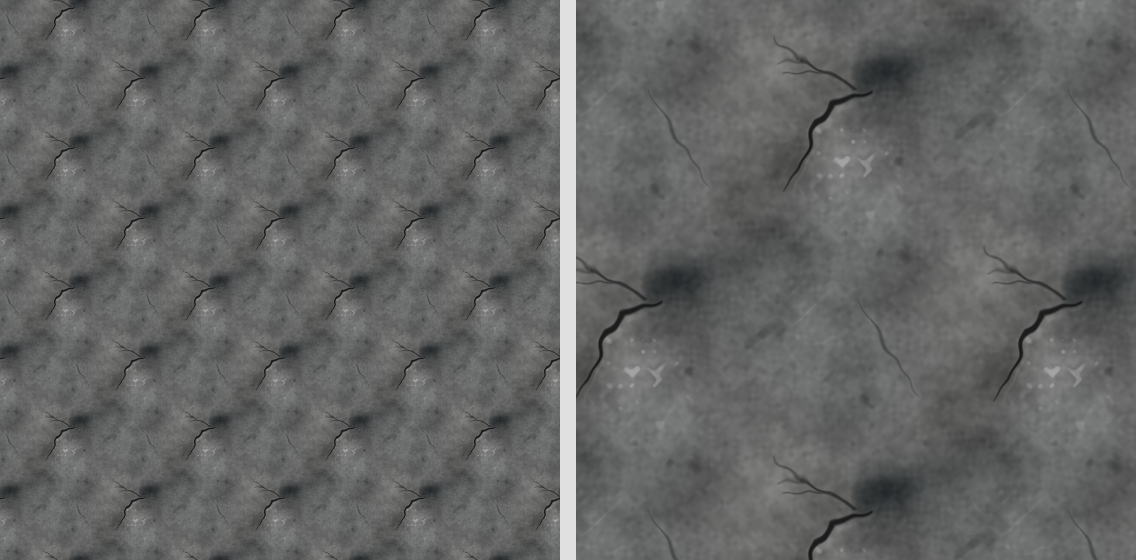
Left: the whole. Right: its middle third, enlarged.
Reproduce this texture procedurally as a three.js fragment shader.

```glsl
// Weathered grey concrete: one cracked, smudged patch repeated on a staggered
// grid, 4 across and 4 down plus a copy at each half step. All noise wraps on
// the diagonal lattice of that grid, so every patch and the canvas edges join.
#define REPEATS 4.0
#define ORIGIN vec2(-0.007, 0.4375)
#define BASE_COLOR vec3(0.402, 0.408, 0.408)
#define CRACK_COLOR vec3(0.085, 0.085, 0.085)
#define MOTTLE 0.34
#define GRAIN 0.055
#define SMUDGE 0.17
#define GLOW 0.085
#define JITTER 0.026
#define SOFT 0.008

varying vec2 vUv;

float hash(vec2 p) {
  return fract(sin(dot(p, vec2(127.1, 311.7))) * 43758.5453);
}

// Diagonal lattice coordinates: one patch spans one unit on each axis
vec2 lattice(vec2 p) { return vec2(p.x + p.y, p.x - p.y); }

// Value noise with n cells per patch, wrapping at the patch border
float noise(vec2 p, float n) {
  vec2 q = lattice(p) * n;
  vec2 i = floor(q), f = fract(q);
  f = f * f * (3.0 - 2.0 * f);
  vec2 lo = mod(i, n), hi = mod(i + 1.0, n);
  float s = n * 1.37;
  return mix(mix(hash(lo + s), hash(vec2(hi.x, lo.y) + s), f.x),
             mix(hash(vec2(lo.x, hi.y) + s), hash(hi + s), f.x), f.y);
}

float fbm(vec2 p, float n) {
  float sum = 0.0, total = 0.0, amp = 1.0;
  for (int k = 0; k < 5; k++) {
    sum += amp * noise(p, n);
    total += amp;
    amp *= 0.66;
    n *= 2.0;
  }
  return sum / total;
}

// Offset from the nearest repeat of point c
vec2 nearest(vec2 p, vec2 c) {
  vec2 r = fract(lattice(p - c) + 0.5) - 0.5;
  return 0.5 * lattice(r);
}

// Soft slanted spot
float blob(vec2 p, vec2 c, vec2 size, float slope) {
  vec2 d = nearest(p, c);
  d.y -= slope * d.x;
  d /= size;
  return exp(-dot(d, d));
}

// Tapered line from a to b with half widths wa and wb
float stroke(vec2 p, vec2 a, vec2 b, float wa, float wb) {
  vec2 ab = b - a;
  float t = clamp(dot(p - a, ab) / dot(ab, ab), 0.0, 1.0);
  float w = mix(wa, wb, t);
  return 1.0 - smoothstep(w, w + SOFT, length(p - a - ab * t));
}

float mainCrack(vec2 p) {
  float c = stroke(p, vec2(0.045, 0.014), vec2(-0.047, -0.020), 0.0, 0.002);
  c = max(c, stroke(p, vec2(-0.047, -0.020), vec2(-0.085, -0.070), 0.003, 0.004));
  c = max(c, stroke(p, vec2(-0.085, -0.070), vec2(-0.105, -0.122), 0.004, 0.002));
  return max(c, stroke(p, vec2(-0.105, -0.122), vec2(-0.155, -0.215), 0.002, -0.004));
}

float branches(vec2 p) {
  float c = stroke(p, vec2(0.0, 0.020), vec2(-0.076, 0.054), 0.001, 0.001);
  c = max(c, stroke(p, vec2(-0.076, 0.054), vec2(-0.125, 0.090), 0.001, 0.0));
  c = max(c, 0.7 * stroke(p, vec2(-0.125, 0.090), vec2(-0.190, 0.145), 0.0, -0.003));
  c = max(c, 0.7 * stroke(p, vec2(-0.076, 0.054), vec2(-0.165, 0.048), 0.0, -0.002));
  return max(c, 0.5 * stroke(p, vec2(-0.125, 0.090), vec2(-0.175, 0.085), 0.0, -0.002));
}

void main() {
  vec2 p = vUv * REPEATS - ORIGIN;
  vec2 q = nearest(p, vec2(0.0));
  float mottle = fbm(p, 4.0);
  float grain = noise(p, 61.0) - 0.5;

  // Mottled surface with fine grain
  float tone = MOTTLE * (mottle - 0.5) + GRAIN * grain;

  // Dark smudge, cut off on its left side, and a faint step above the crack
  float cut = smoothstep(-0.012, 0.018, q.x);
  float dark = blob(p, vec2(0.075, 0.055), vec2(0.10, 0.055), 0.25)
             + 0.42 * blob(p, vec2(0.13, 0.075), vec2(0.16, 0.10), 0.25);
  tone -= SMUDGE * dark * cut * (0.35 + 1.2 * mottle);
  tone += 0.022 * (1.0 - cut) * blob(p, vec2(-0.03, 0.13), vec2(0.10, 0.12), 0.0);

  // Pale worn area below the crack, with bright flecks
  float pale = blob(p, vec2(0.0, -0.165), vec2(0.12, 0.13), -0.2);
  tone += GLOW * pale * (0.3 + 1.2 * mottle);
  tone += 0.14 * pale * smoothstep(0.78, 0.95, noise(p, 37.0));

  // Thin pale veins and scattered dark pits
  float vein = pow(1.0 - abs(2.0 * noise(p, 11.0) - 1.0), 14.0);
  tone += 0.05 * vein * blob(p, vec2(0.40, -0.03), vec2(0.15, 0.10), 0.0);
  tone -= 0.07 * smoothstep(0.80, 0.96, noise(p, 23.0)) * noise(p, 5.0);

  // Cracks, bent by noise, with a lit lower lip
  vec2 bend = JITTER * (vec2(noise(p, 17.0), noise(p, 19.0)) - 0.5);
  float deep = mainCrack(q + bend);
  float lip = mainCrack(q + bend + vec2(-0.014, 0.009));
  vec2 h = nearest(p, vec2(-0.42, -0.10)) + bend;
  float hairline = stroke(h, vec2(-0.066, 0.114), vec2(0.0, 0.01), -0.003, 0.0);
  hairline = max(hairline, stroke(h, vec2(0.0, 0.01), vec2(0.07, -0.115), 0.0, -0.004));
  float crack = max(deep * 0.92, branches(q + bend) * 0.62);
  crack = max(crack, hairline * 0.38 * (0.5 + mottle));
  tone += 0.045 * lip * (1.0 - deep);

  // Slight warm and cool drift
  vec3 tint = vec3(0.010, 0.0, -0.008) * (noise(p, 3.0) - 0.4 - dark * cut);
  vec3 color = mix(BASE_COLOR + tone + tint, CRACK_COLOR, crack);
  gl_FragColor = vec4(clamp(color, 0.0, 1.0), 1.0);
}
```
